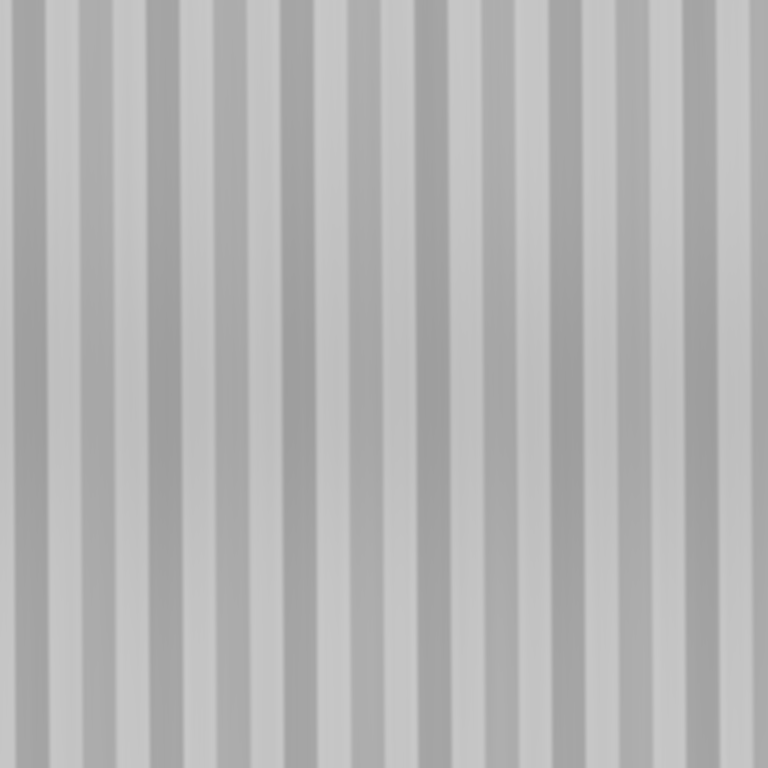
Write a Shadertoy shader that draws this texture.

```glsl
const float PERIOD = 0.0873;         // one dark and one light band
const float FIRST_EDGE = 0.0208;     // left side of the first dark band, at the bottom
const float LEAN = 0.0053;           // leftward drift from bottom to top
const float WOBBLE = 0.0007;         // waver of the band edges
const float EDGE_BLUR = 0.0042;      // half width of the soft edge
const float DARK_SHARE = 0.5;        // dark part of each period
const float LIGHT_TONE = 0.762;
const float DEEP_TONE = 0.637;       // even dark bands
const float MID_TONE = 0.668;        // odd dark bands
const float SAG_DEPTH = 0.026;       // dimming across the middle
const float SAG_HEIGHT = 0.48;
const float SAG_SPREAD = 0.22;
const float STREAK_DEPTH = 0.013;
const float BAND_VARIATION = 0.012;
const float RIM_GLOW = 0.007;        // faint brightening beside dark bands

vec2 hashGradient(vec2 cell) {
    vec3 p = fract(cell.xyx * vec3(0.1031, 0.1030, 0.0973));
    p += dot(p, p.yzx + 33.33);
    float angle = 6.28318 * fract((p.x + p.y) * p.z);
    return vec2(cos(angle), sin(angle));
}

float gradientNoise(vec2 p) {
    vec2 cell = floor(p), f = fract(p);
    vec2 w = f * f * f * (f * (f * 6.0 - 15.0) + 10.0);
    float a = dot(hashGradient(cell), f);
    float b = dot(hashGradient(cell + vec2(1, 0)), f - vec2(1, 0));
    float c = dot(hashGradient(cell + vec2(0, 1)), f - vec2(0, 1));
    float d = dot(hashGradient(cell + vec2(1, 1)), f - vec2(1, 1));
    return mix(mix(a, b, w.x), mix(c, d, w.x), w.y);
}

// Fine lengthwise streaks, in three widths
float streaks(vec2 p) {
    float sum = 0.0, weight = 0.6, frequency = 45.0;
    for (int i = 0; i < 3; i++) {
        sum += weight * gradientNoise(vec2(p.x * frequency, p.y * 1.3 + float(i) * 17.3));
        frequency *= 2.1;
        weight *= 0.7;
    }
    return sum;
}

void mainImage(out vec4 fragColor, in vec2 fragCoord) {
    vec2 uv = fragCoord / iResolution.xy;

    // Straighten the lean and waver
    float x = uv.x - FIRST_EDGE + LEAN * uv.y;
    x += WOBBLE * gradientNoise(vec2(uv.x * 16.0, uv.y * 3.0));

    // Each cell is centred on a dark band
    float phase = x / PERIOD + 0.5 - 0.5 * DARK_SHARE;
    float band = floor(phase);
    float edge = (abs(fract(phase) - 0.5) - 0.5 * DARK_SHARE) * PERIOD;
    float blur = max(EDGE_BLUR, 0.7 / iResolution.x);
    float light = smoothstep(-blur, blur, edge);

    // Alternate two dark tones
    float darkTone = mix(DEEP_TONE, MID_TONE, mod(band, 2.0));
    float tone = mix(darkTone, LIGHT_TONE, light);
    tone += RIM_GLOW * light * exp(-pow((edge - 0.006) / 0.004, 2.0));

    // Broad dimming, slow variation and streaks
    float sag = (uv.y - SAG_HEIGHT) / SAG_SPREAD;
    tone += SAG_DEPTH * (0.35 - exp(-sag * sag));
    tone += BAND_VARIATION * gradientNoise(vec2(x * 9.0 + 4.7, uv.y * 2.0));
    tone += STREAK_DEPTH * streaks(vec2(x, uv.y));

    fragColor = vec4(vec3(tone), 1.0);
}
```
